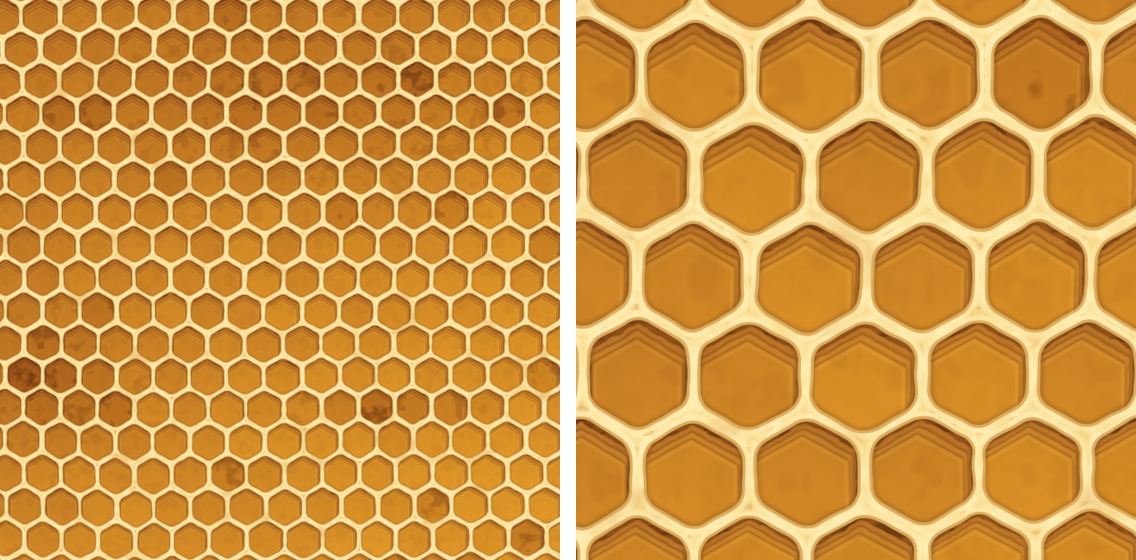
Left: the whole. Right: its middle third, enlarged.
Give the GLSL for this texture, as a WebGL 1 fragment shader.

```glsl
precision highp float;
// Honeycomb: staggered rows of rounded hexagonal wax cells, 15 across and 17 down.
// Each cell nests shrinking, shifted hexagons to show stepped walls above a golden
// floor; hashes and noise vary the shape, light, stains and wax grain.
uniform vec2 u_resolution;

const float COLUMNS = 15.0;
const float ROW_STEP = 0.879;             // row spacing in cell widths
const vec2 FIRST_CELL = vec2(0.1, 0.547); // centre of the lower left cell
const vec3 CREAM = vec3(1.0, 0.925, 0.69);
const vec3 WAX = vec3(0.97, 0.84, 0.52);
const vec3 HONEY = vec3(0.87, 0.67, 0.36);
const vec3 GOLD = vec3(0.87, 0.585, 0.15);
const vec3 AMBER = vec3(0.76, 0.475, 0.14);
const vec3 BARK = vec3(0.63, 0.345, 0.115);
const vec3 UMBER = vec3(0.42, 0.21, 0.06);

float hash(vec2 p) {
  return fract(sin(dot(p, vec2(127.1, 311.7))) * 43758.55);
}

float noise(vec2 p) {
  vec2 i = floor(p), f = fract(p);
  f = f * f * (3.0 - 2.0 * f);
  return mix(mix(hash(i), hash(i + vec2(1.0, 0.0)), f.x),
             mix(hash(i + vec2(0.0, 1.0)), hash(i + 1.0), f.x), f.y);
}

float fbm(vec2 p) {
  return 0.55 * noise(p) + 0.3 * noise(p * 2.1 + 7.3) + 0.15 * noise(p * 4.3 + 3.1);
}

// Signed distance to a pointy-topped hexagon, with rounded corners
float hexagon(vec2 p, float apothem, float rounding) {
  const vec3 k = vec3(-0.866025, 0.5, 0.57735);
  float r = apothem - rounding;
  p = abs(p.yx);
  p -= 2.0 * min(dot(k.xy, p), 0.0) * k.xy;
  p -= vec2(clamp(p.x, -k.z * r, k.z * r), r);
  return length(p) * sign(p.y) - rounding;
}

// Soft elliptical region
float patchMask(vec2 p, vec2 centre, vec2 size) {
  vec2 d = (p - centre) / size;
  return exp(-dot(d, d));
}

// Row and column (in half steps) of the nearest cell in the staggered grid
vec2 nearestCell(vec2 q) {
  vec2 s = vec2(1.0, 2.0 * ROW_STEP);
  vec2 a = floor(q / s + 0.5);
  vec2 b = floor(q / s) + 0.5;
  vec2 da = q - a * s, db = q - b * s;
  return dot(da, da) < dot(db, db) ? a : b;
}

// How aged a cell is: brood-darkened regions plus single odd cells
float cellAge(vec2 c, float seed) {
  float age = 0.75 * patchMask(c, vec2(0.08, 0.32), vec2(0.12, 0.10));
  age += 0.7 * patchMask(c, vec2(0.71, 0.27), vec2(0.13, 0.025));
  age += 0.5 * patchMask(c, vec2(0.55, 0.83), vec2(0.32, 0.13));
  age += 0.8 * patchMask(c, vec2(0.94, 0.04), vec2(0.03));
  return clamp(age * (0.45 + 0.8 * seed) + 0.35 * step(0.94, seed), 0.0, 1.0);
}

// Stepped walls and floor seen through the opening
vec3 cellInside(vec2 p, vec2 centre, vec2 id, float px) {
  float seed = hash(id + 4.7);
  float age = cellAge(centre, seed);
  float light = 0.45 + 0.55 * (centre.x - 0.4) + 0.5 * (0.5 - centre.y);
  light = clamp(light + 0.4 * (seed - 0.5), 0.0, 1.0);
  vec3 base = mix(AMBER, GOLD, light);
  vec2 shift = vec2(mix(0.025, -0.09, centre.x), mix(-0.07, -0.24, centre.y));
  shift += 0.03 * (vec2(hash(id + 1.3), hash(id + 8.1)) - 0.5);
  vec3 color = mix(BARK, base, 0.3 * light);
  float ragged = fbm(p * 9.0 + id * 5.0) - 0.5;

  // Dark flecks under the upper rim
  float fleck = smoothstep(0.5, 0.75, fbm(p * vec2(5.0, 13.0) + id * 3.7));
  color = mix(color, UMBER, 0.65 * fleck * smoothstep(0.1, 0.35, p.y));
  for (int i = 1; i <= 3; i++) {
    float depth = float(i) / 3.0;
    float d = hexagon(p - shift * depth, 0.46 - 0.055 * depth, 0.03);
    d += 0.07 * ragged * (1.0 - depth);
    vec3 band = mix(mix(BARK, base, 0.3), base, depth);
    color *= 1.0 - 0.13 * (1.0 - smoothstep(0.0, 0.03, abs(d)));
    color = mix(color, band, 1.0 - smoothstep(-px, px, d));
    color += 0.035 * (1.0 - smoothstep(0.0, 0.025, abs(d + 0.025)));
  }
  // Floor glow, cloudy stains and ageing
  float cloud = fbm(p * 3.2 + id * 9.1);
  color *= 0.95 + 0.1 * cloud - 0.07 * p.y;
  color = mix(color, color * vec3(0.79, 0.66, 0.66), age);
  float stain = smoothstep(0.5, 0.78, cloud) * (0.12 + 0.7 * age);
  return mix(color, UMBER, stain);
}

// Grainy pale wax between the openings, lightest along the lips
vec3 waxWall(vec2 q, float d) {
  float grain = fbm(q * 7.0);
  float core = smoothstep(0.035, 0.11, d);
  vec3 color = mix(CREAM, WAX, clamp(0.65 * core + 1.3 * (grain - 0.4), 0.0, 1.0));
  float speck = smoothstep(0.66, 0.84, noise(q * 15.0 + 2.6));
  color = mix(color, HONEY, 0.6 * speck * core);
  return mix(color, HONEY, 0.4 * smoothstep(0.62, 0.8, fbm(q * 1.4 + 11.0)));
}

void main() {
  float side = min(u_resolution.x, u_resolution.y);
  float px = COLUMNS / side;
  vec2 q = gl_FragCoord.xy / side * COLUMNS - FIRST_CELL;
  // Gentle waviness of the hand-built rows
  q += 0.14 * (vec2(noise(q * 0.35), noise(q * 0.3 + 19.0)) - 0.5);

  vec2 id = nearestCell(q);
  vec2 middle = id * vec2(1.0, 2.0 * ROW_STEP);
  vec2 jitter = 0.035 * (vec2(hash(id), hash(id + 2.9)) - 0.5);
  vec2 p = q - middle - jitter;
  float apothem = 0.448 + 0.018 * (hash(id + 6.2) - 0.5);
  float d = hexagon(p, apothem, 0.2) + 0.02 * (noise(q * 6.0) - 0.5);

  vec3 inside = cellInside(p, (middle + FIRST_CELL) / COLUMNS, id, px);
  inside *= 1.0 - 0.18 * smoothstep(-0.07, 0.0, d);
  vec3 color = mix(inside, HONEY, smoothstep(-px, px, d + 0.015));
  color = mix(color, waxWall(q, d), smoothstep(-px, px, d - 0.012));
  gl_FragColor = vec4(color, 1.0);
}
```
